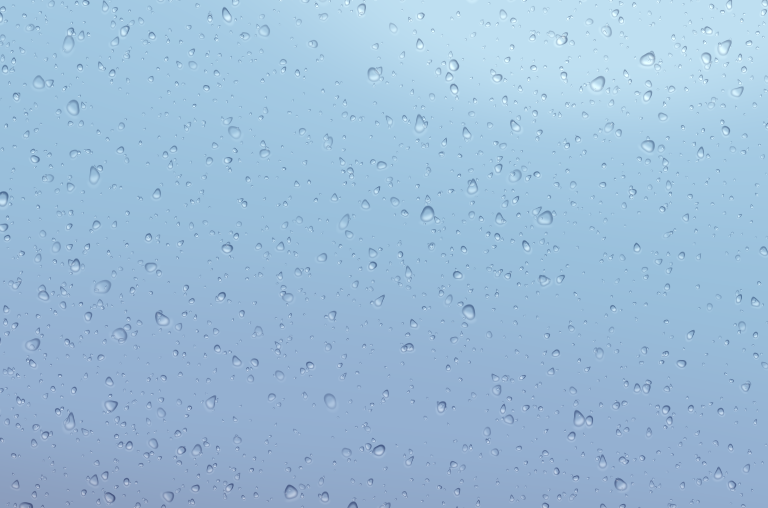
Give the GLSL for this texture, as a WebGL 2 fragment shader.

```glsl
#version 300 es
precision highp float;
// Rain drops on a cool misty window pane: a soft blue gradient with a glow,
// covered by four jittered cellular layers of drops, from beads to large tears.
// Each drop has a dark refracted rim, strongest above, and a pale crescent below.

uniform vec2 u_resolution;
out vec4 fragColor;

const vec3 SLATE = vec3(0.54, 0.61, 0.735);
const vec3 DUSK  = vec3(0.58, 0.69, 0.82);
const vec3 SKY   = vec3(0.60, 0.75, 0.86);
const vec3 PALE  = vec3(0.64, 0.79, 0.89);
const vec3 GLOW  = vec3(0.745, 0.875, 0.945);

vec4 hash4(vec2 cell, float seed) {
    vec4 h = fract(vec4(cell.xyxy + seed) * vec4(0.1031, 0.1030, 0.0973, 0.1099));
    h += dot(h, h.wzxy + 33.33);
    return fract((h.xxyz + h.yzzw) * h.zywx);
}

mat2 rotation(float angle) {
    float c = cos(angle), s = sin(angle);
    return mat2(c, s, -s, c);
}

// Light behind the glass, brightest near the upper right
vec3 mistyLight(vec2 uv) {
    vec2 toGlow = (uv - vec2(0.76, 1.0)) / vec2(0.34, 0.36);
    float level = 0.01 + 0.70 * uv.y + 0.17 * uv.x + 0.29 * exp(-dot(toGlow, toGlow));
    level += 0.018 * sin(5.0 * uv.x + 2.0 * sin(4.0 * uv.y));
    vec3 color = mix(SLATE, DUSK, smoothstep(-0.02, 0.22, level));
    color = mix(color, SKY, smoothstep(0.20, 0.52, level));
    color = mix(color, PALE, smoothstep(0.47, 0.77, level));
    return mix(color, GLOW, smoothstep(0.72, 1.02, level));
}

// Uneven wetness from layered sines, drier toward the lower right
float wetness(vec2 p) {
    float waves = sin(5.3 * p.x + 2.0 * sin(3.1 * p.y)) + sin(7.7 * p.y - 4.1 * p.x);
    float dry = smoothstep(0.95, 1.4, p.x) * smoothstep(0.9, 0.2, p.y);
    return 0.95 + 0.12 * waves - 0.3 * dry;
}

// One drop: x is the dark rim, y the pale crescent
vec2 dropShade(vec2 offset, float radius, vec4 traits, float pixel) {
    float tilt = (traits.x - 0.4) * 1.7;
    vec2 q = rotation(tilt) * offset / radius;
    float taper = traits.y * traits.y * 0.75;
    q.y /= 1.0 + 0.5 * taper;
    q.x *= 1.0 + taper * smoothstep(-0.6, 1.1, q.y);
    float angle = atan(q.y, q.x);
    float wobble = 0.12 * sin(2.0 * angle + 6.28 * traits.z)
                 + 0.06 * sin(3.0 * angle + 6.28 * traits.w);
    float reach = length(q) / (1.0 + wobble);

    float soft = 0.8 * pixel / radius;
    float body = smoothstep(1.0 + soft, 1.0 - soft, reach);
    float rim = smoothstep(0.45, 0.92, reach);
    float upper = smoothstep(-0.6, 0.8, q.y + 0.25 * q.x);
    float dark = body * (rim * mix(0.40, 1.0, upper) + 0.16 * upper);
    float crescent = smoothstep(0.2, -0.5, q.y) * smoothstep(1.0, 0.6, reach);
    float halo = smoothstep(0.45, 0.0, abs(reach - 1.15)) * smoothstep(-0.3, -0.9, q.y);
    float strength = mix(0.4, 1.0, traits.w);
    return strength * vec2(dark, body * crescent + 0.3 * halo);
}

// Scatter drops over a turned grid; radii are in canvas heights
vec2 dropLayer(vec2 p, float cellSize, vec2 radii, float share, float seed, float pixel) {
    mat2 turn = rotation(0.37 + seed);
    vec2 grid = turn * p / cellSize;
    vec2 shade = vec2(0.0);
    for (int y = -1; y <= 1; y++) {
        for (int x = -1; x <= 1; x++) {
            vec2 cell = floor(grid) + vec2(x, y);
            vec4 place = hash4(cell, seed * 17.0 + 101.0);
            vec4 traits = hash4(cell, seed * 29.0 + 251.0);
            vec2 center = cell + 0.05 + 0.9 * place.xy;
            vec2 offset = (grid - center) * turn * cellSize;
            if (place.z > share * wetness(p - offset)) continue;
            float radius = mix(radii.x, radii.y, place.w * place.w);
            shade = max(shade, dropShade(offset, radius, traits, pixel));
        }
    }
    return shade;
}

void main() {
    vec2 uv = gl_FragCoord.xy / u_resolution;
    vec2 p = gl_FragCoord.xy / u_resolution.y;
    float pixel = 1.0 / u_resolution.y;

    vec2 shade = dropLayer(p, 0.092, vec2(0.0090, 0.0150), 0.50, 1.0, pixel);
    shade = max(shade, dropLayer(p, 0.052, vec2(0.0058, 0.0088), 0.60, 2.0, pixel));
    shade = max(shade, 0.95 * dropLayer(p, 0.034, vec2(0.0036, 0.0056), 0.58, 3.0, pixel));
    shade = max(shade, 0.75 * dropLayer(p, 0.024, vec2(0.0021, 0.0034), 0.45, 4.0, pixel));

    vec3 color = mistyLight(uv);
    color -= shade.x * vec3(0.28, 0.30, 0.26);
    color += shade.y * vec3(0.21, 0.17, 0.12);
    fragColor = vec4(clamp(color, 0.0, 1.0), 1.0);
}
```
